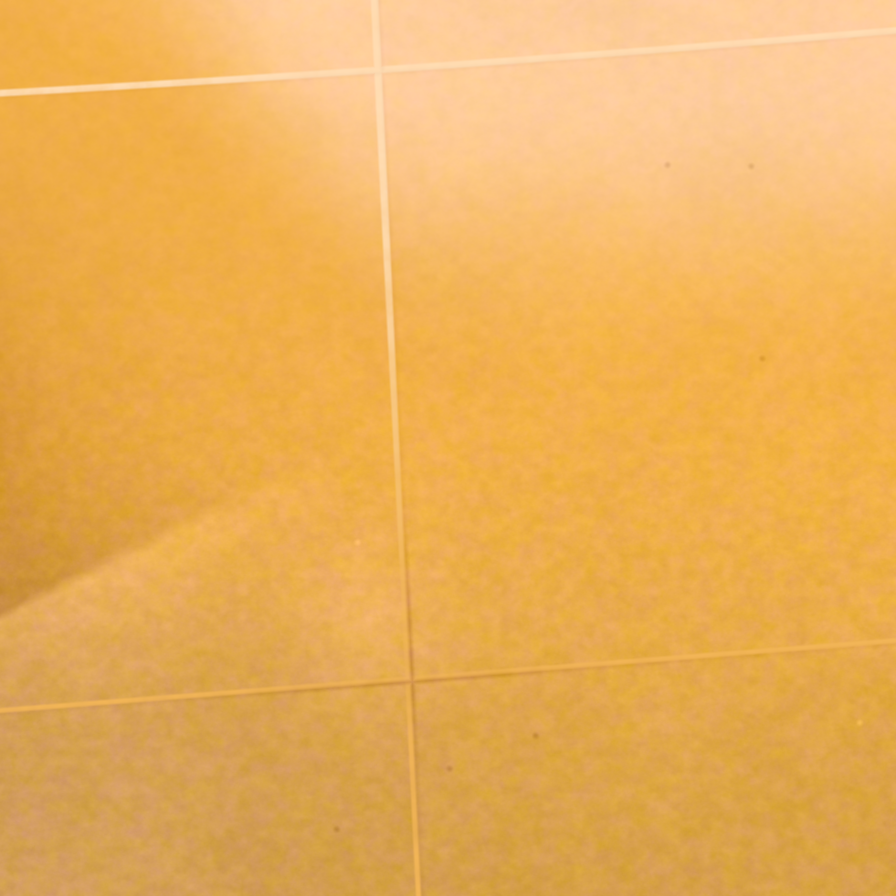
Reproduce this texture procedurally as a WebGL 2 fragment shader.

```glsl
#version 300 es
precision highp float;
// Large amber wall tiles seen slightly askew, parted by thin pale seams.
// A skewed repeating grid gives the seams; smooth ramps give the peach light,
// the lower haze and a soft shadow edge; value noise gives the mottled grain.
uniform vec2 u_resolution;
out vec4 outColor;

float hash(vec2 p) {
    vec3 q = fract(vec3(p.xyx) * 0.1031);
    q += dot(q, q.yzx + 33.33);
    return fract((q.x + q.y) * q.z);
}

float noise(vec2 p) {
    vec2 i = floor(p), f = fract(p);
    f = f * f * (3.0 - 2.0 * f);
    return mix(mix(hash(i), hash(i + vec2(1, 0)), f.x),
               mix(hash(i + vec2(0, 1)), hash(i + vec2(1, 1)), f.x), f.y);
}

// Layered noise centred on zero
float fbm(vec2 p) {
    float sum = 0.0, amp = 0.5;
    for (int i = 0; i < 4; i++) {
        sum += amp * (noise(p) - 0.5);
        p = mat2(1.6, 1.2, -1.2, 1.6) * p + 7.3;
        amp *= 0.6;
    }
    return sum;
}

// Tile coordinates: seams lie where either component is a whole number
vec2 tileSpace(vec2 p) {
    float lower = 0.207 + 0.078 * p.x;
    float upper = 0.896 + 0.055 * p.x + 0.015 * p.x * p.x;
    return vec2((p.x - 0.467 + 0.049 * p.y) / 0.72, (p.y - lower) / (upper - lower));
}

float band(float d, float halfWidth, float soft) {
    return 1.0 - smoothstep(halfWidth - soft, halfWidth + soft, abs(d));
}

vec3 wallColor(vec2 p) {
    // Dull ochre at the foot rising to clear amber
    vec3 col = mix(vec3(0.84, 0.625, 0.28), vec3(0.955, 0.695, 0.29),
                   smoothstep(0.0, 0.62, p.y + 0.06 * p.x));
    // Greyer haze at lower left, and shade along the left side
    float haze = (1.0 - smoothstep(0.0, 0.75, p.x)) * (1.0 - smoothstep(0.05, 0.5, p.y));
    col = mix(col, vec3(0.82, 0.615, 0.35), 0.8 * haze);
    float side = exp(-p.x * 7.0) * exp(-pow((p.y - 0.5) / 0.28, 2.0));
    col -= side * vec3(0.09, 0.09, 0.07);

    // Shadow edge slanting up from the left, fading to the right
    float edge = p.y - 0.31 - 0.48 * p.x + 0.15 * p.x * p.x;
    float fade = 1.0 - smoothstep(0.05, 0.42, p.x);
    float below = 1.0 - smoothstep(-0.006, 0.008 + 0.1 * p.x, edge);
    col += fade * below * exp(min(edge, 0.0) * 9.0) * vec3(0.08, 0.08, 0.11);
    col -= fade * (1.0 - below) * exp(-max(edge, 0.0) * 12.0) * vec3(0.05, 0.05, 0.03);

    // Faint bounce of light beside the upright seam
    vec2 q = (p - vec2(0.41, 0.31)) / vec2(0.09, 0.1);
    col += exp(-dot(q, q)) * vec3(0.05, 0.045, 0.08);

    // Peach light from the upper right
    float border = 0.72 + 0.4 * (1.0 - smoothstep(0.0, 0.5, p.x)) + 0.05 * fbm(p * 5.0);
    float glow = smoothstep(-0.14, 0.19, p.y - border);
    return mix(col, vec3(1.0, 0.805, 0.61), glow);
}

void main() {
    vec2 p = gl_FragCoord.xy / u_resolution;
    float px = 1.0 / min(u_resolution.x, u_resolution.y);
    vec3 col = wallColor(p);

    // Grain: light and dark mottling with pink and yellow flecks, calmer in the light
    float rough = mix(1.0, 0.45, smoothstep(0.35, 0.85, p.y));
    col += 0.065 * rough * fbm(p * vec2(85.0, 100.0));
    col += 0.20 * rough * fbm(p * 70.0 + 31.0) * vec3(0.08, -0.12, 1.0);
    col += 0.03 * fbm(p * 6.0 + 4.0);

    // Sparse small specks, some pale and some brown
    vec2 cell = floor(p * 9.0);
    vec2 center = 0.2 + 0.6 * vec2(hash(cell + 11.0), hash(cell + 47.0));
    float speck = band(length(fract(p * 9.0) - center), 0.025, 0.025);
    col += speck * step(0.86, hash(cell + 5.0)) * (hash(cell + 83.0) > 0.6 ? 0.08 : -0.09);

    // Signed distances to the nearest seams
    vec2 t = tileSpace(p);
    vec2 d = (fract(t + 0.5) - 0.5) * vec2(0.72, 0.685);
    float soft = max(0.0018, px);
    float wear = 0.9 + 0.5 * fbm(p * 45.0);

    // Seams are bright cream above, dull gold below
    float lit = smoothstep(0.25, 0.85, p.y);
    vec3 seamColor = mix(vec3(0.95, 0.71, 0.34), vec3(1.0, 0.865, 0.70), lit);
    float upright = band(d.x, mix(0.0028, 0.0042, lit), soft);
    float level = band(d.y, mix(0.0027, 0.0038, lit), soft);

    // Brown undercut beside the seams, strongest near the lower crossing
    float nearCross = exp(-pow((p.y - 0.28) / 0.1, 2.0)) * exp(-pow((p.x - 0.45) / 0.16, 2.0));
    float groove = max(band(d.x - 0.005, 0.002, 0.003), band(d.y + 0.004, 0.002, 0.003));
    col = mix(col, seamColor, max(upright, level) * clamp(wear, 0.0, 1.0) * (1.0 - 0.5 * nearCross));
    col -= groove * (0.025 + 0.09 * nearCross) * vec3(0.9, 1.0, 0.8);

    outColor = vec4(clamp(col, 0.0, 1.0), 1.0);
}
```
